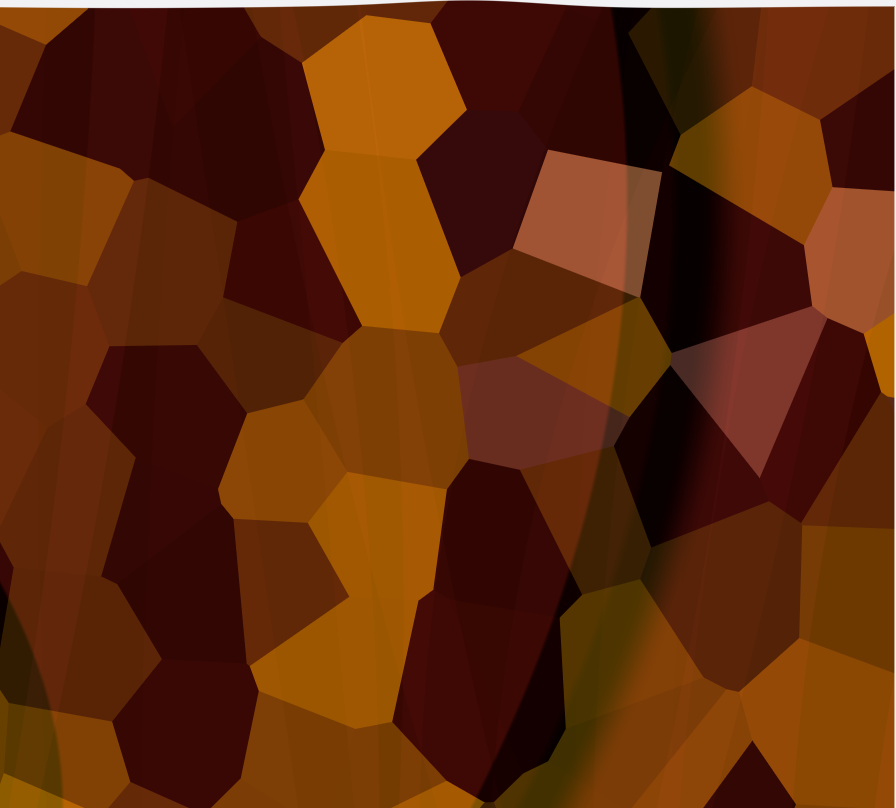
This pattern is drawn by a Shadertoy shader. Its source:

```glsl
vec3 hash3(vec2 p) {
    vec3 q = fract(vec3(p.xyx) * vec3(0.1031, 0.1030, 0.0973) + 0.137);
    q += dot(q, q.yxz + 33.33);
    return fract((q.xxy + q.yzz) * q.zyx);
}

const vec2 CELLS = vec2(8.0, 6.6);

vec2 sitePosition(vec2 cell) {
    return cell + 0.04 + 0.92 * hash3(cell + 17.0).xy;
}

// Left border of the dark curved band at height y
float bandEdge(float y) {
    return 0.70 - 0.31 * (y - 0.75) * (y - 0.75);
}

// Flat colour of one cell, warm and dark columns alternate across the canvas
vec3 cellColour(vec2 cell) {
    vec2 uv = sitePosition(cell) / CELLS;
    vec3 rnd = hash3(cell + 71.0);

    float swing = mix(0.32, 0.08, smoothstep(0.5, 0.65, uv.x));
    float tone = 0.5 + swing * cos(6.2832 * (uv.x - 0.4) / 0.36) + 0.66 * (rnd.x - 0.5);
    tone -= 0.2 * smoothstep(0.82, 0.97, uv.y);
    tone -= 0.14 * (1.0 - smoothstep(0.05, 0.12, abs(uv.x - bandEdge(uv.y) - 0.06)));

    vec3 maroon = vec3(0.22, 0.03, 0.015);
    vec3 brown = vec3(0.37, 0.15, 0.03);
    vec3 ochre = vec3(0.52, 0.26, 0.02);
    vec3 orange = vec3(0.68, 0.37, 0.005);
    vec3 col = tone < 0.33 ? maroon : tone < 0.51 ? brown : tone < 0.77 ? ochre : orange;
    col *= 0.88 + 0.24 * rnd.y;

    // Rosy cells in the upper right
    float rosy = smoothstep(0.42, 0.5, uv.x) * smoothstep(0.38, 0.48, uv.y);
    rosy *= (1.0 - smoothstep(0.85, 0.95, uv.y)) * step(0.38, rnd.z);
    return col + rosy * smoothstep(0.2, 0.7, tone) * vec3(0.1, 0.06, 0.2);
}

// Voronoi mosaic, blended across the bisector of the two nearest sites
vec3 mosaic(vec2 uv) {
    vec2 p = uv * CELLS;
    vec2 nearest = vec2(0.0), second = vec2(0.0);
    float d1 = 100.0, d2 = 100.0;
    for (int y = -2; y <= 2; y++)
    for (int x = -2; x <= 2; x++) {
        vec2 cell = floor(p) + vec2(x, y);
        vec2 offset = sitePosition(cell) - p;
        float d = dot(offset, offset);
        if (d < d1) {
            d2 = d1; second = nearest;
            d1 = d; nearest = cell;
        } else if (d < d2) {
            d2 = d; second = cell;
        }
    }
    float gap = length(sitePosition(second) - sitePosition(nearest));
    float border = (d2 - d1) / (2.0 * max(gap, 0.001));
    float pixel = 7.0 / iResolution.y;
    return mix(cellColour(second), cellColour(nearest), clamp(0.5 + border / pixel, 0.0, 1.0));
}

void mainImage(out vec4 fragColor, in vec2 fragCoord) {
    vec2 uv = fragCoord / iResolution.xy;
    float px = 0.7 / iResolution.x;
    vec3 col = mosaic(uv);

    // Faint translucent streaks, tilted and slightly bowed
    float h = uv.y - 0.5;
    for (int i = 0; i < 11; i++) {
        vec3 a = hash3(vec2(float(i), 5.0));
        vec3 b = hash3(vec2(float(i), 29.0));
        float d = uv.x - a.x - 0.45 * (a.y - 0.5) * h - 0.5 * (a.z - 0.5) * h * h;
        float width = 0.04 + 0.09 * b.x + 0.05 * h;
        float streak = smoothstep(-px, px, d) * (1.0 - smoothstep(width - px, width + px, d));
        col += streak * (b.y - 0.5) * vec3(0.08, 0.02, 0.03);
    }

    // Dark band: crisp on the left, soft on the right
    float across = uv.x - bandEdge(uv.y);
    float band = smoothstep(-0.003, 0.003, across) * (1.0 - smoothstep(0.08, 0.135, across));
    float shade = band * (0.75 + 0.25 * smoothstep(0.045, 0.06, across));

    // Smaller shadow in the lower left corner
    float corner = uv.x - 0.07 + 0.9 * uv.y * uv.y;
    shade = max(shade, 0.8 * (1.0 - smoothstep(-0.003, 0.003, corner)));
    col -= shade * vec3(0.21, 0.045, 0.03);
    col = max(col, 0.0);

    // Pale margin with a wavy upper rim and a thin right side
    float bump = (uv.x - 0.53) / 0.11;
    float rim = 0.991 + 0.008 * exp(-bump * bump) - 0.001 * sin(uv.x * 11.0);
    float margin = smoothstep(-0.001, 0.001, uv.y - rim);
    margin = max(margin, smoothstep(0.9975, 0.999, uv.x));
    fragColor = vec4(mix(col, vec3(0.95, 0.95, 0.96), margin), 1.0);
}
```
